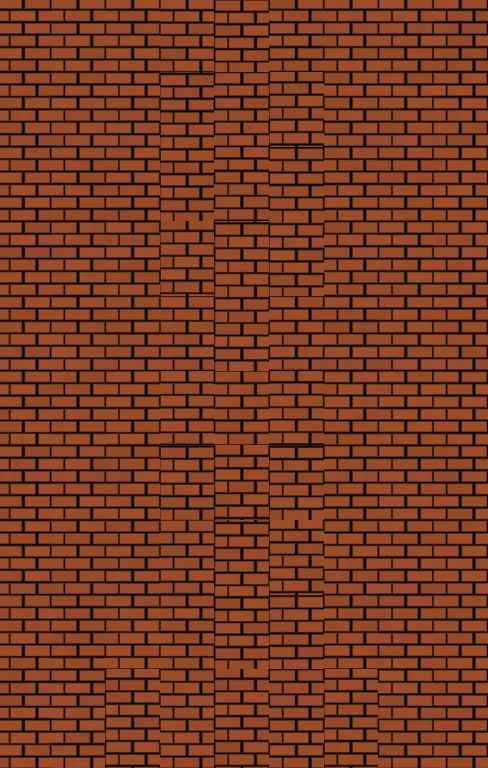
A WebGL 1 fragment shader for this texture:

```glsl
precision highp float;
uniform vec2 u_resolution;

#define COLUMNS 17.87
#define ROWS 61.7
#define ROW_PHASE 0.22
#define BAND_ROWS 6.0
#define JOINT_CORE 0.034
#define JOINT_SOFT 0.09
#define PATCH_SHIFT 0.5
#define TONE_VARIATION 0.05
#define BRICK_COLOR vec3(0.592, 0.296, 0.153)
#define RED_BRICK_COLOR vec3(0.61, 0.285, 0.165)
#define MORTAR_COLOR vec3(0.035, 0.018, 0.01)

float hash(vec2 p) {
  vec3 q = fract(vec3(p.xyx) * 0.1031);
  q += dot(q, q.yzx + 33.33);
  return fract((q.x + q.y) * q.z);
}

vec2 gradient(vec2 cell) {
  float angle = 6.2832 * hash(cell);
  return vec2(cos(angle), sin(angle));
}

float gradientNoise(vec2 p) {
  vec2 i = floor(p), f = fract(p);
  vec2 w = f * f * f * (f * (f * 6.0 - 15.0) + 10.0);
  vec2 e = vec2(1.0, 0.0);
  float low = mix(dot(gradient(i), f), dot(gradient(i + e), f - e), w.x);
  float high = mix(dot(gradient(i + e.yx), f - e.yx),
                   dot(gradient(i + 1.0), f - 1.0), w.x);
  return mix(low, high, w.y);
}

// Brightness across a joint: 0 in its core, 1 on the brick face
float jointRamp(float distance, float core, float pixel) {
  return clamp((distance - core + 0.25 * pixel) / (JOINT_SOFT + 0.5 * pixel), 0.0, 1.0);
}

// Vertical slip of a patch two bricks wide, as a fraction of a row
float patchShift(float tile, float band) {
  float central = step(abs(tile - 4.0), 1.5);
  float chance = hash(vec2(tile, band) + 17.0);
  float slip = step(0.4, chance) * (hash(vec2(band, tile) + 5.0) - 0.5);
  float bottom = step(8.5, band) * step(abs(tile - 4.0), 2.5);
  float alternating = 0.5 * (1.0 - mod(tile, 2.0));
  return PATCH_SHIFT * mix(central * slip, alternating, bottom);
}

void main() {
  vec2 uv = gl_FragCoord.xy / u_resolution;
  float pixel = ROWS / u_resolution.y;
  float brickLength = ROWS / COLUMNS * u_resolution.x / u_resolution.y;

  // Displaced patches of the wall
  float level = (1.0 - uv.y) * ROWS + ROW_PHASE;
  float tileX = uv.x * COLUMNS * 0.5 + 0.073;
  float tile = floor(tileX);
  float band = floor(level / BAND_ROWS);
  float shift = patchShift(tile, band);
  level += shift;

  // Running bond
  float row = floor(level);
  float along = uv.x * COLUMNS - mix(0.855, 0.355, mod(row, 2.0));
  float column = floor(along);
  vec2 local = vec2(fract(along), fract(level));

  // Horizontal joints vary by patch, vertical joints alternate in weight
  float bed = floor(level + 0.5);
  float bedCore = JOINT_CORE * mix(0.6, 1.5, hash(vec2(tile, bed)));
  float bedRamp = jointRamp(min(local.y, 1.0 - local.y), bedCore, pixel);
  float joint = floor(along + 0.5);
  float heavy = 1.0 - abs(mod(joint, 2.0) - mod(row, 2.0));
  float headCore = JOINT_CORE * mix(0.5, 2.3, heavy);
  float headDistance = min(local.x, 1.0 - local.x) * brickLength;
  float headRamp = jointRamp(headDistance, headCore, pixel);
  float face = min(bedRamp, headRamp);

  // Thin dark seams beside displaced patches
  float seamDistance = fract(tileX) * 2.0 * brickLength;
  float seam = 1.0 - jointRamp(seamDistance, 0.0, pixel);
  face *= 1.0 - 0.75 * seam * step(0.08, abs(shift));

  // Brick tint and faint wear
  float tone = hash(vec2(column, row) + 41.0) - 0.5;
  float wear = gradientNoise(vec2(uv.x * COLUMNS * brickLength, level) * 0.9);
  float redness = 0.7 * smoothstep(0.75, 1.0, hash(vec2(row, column) + 9.0));
  vec3 brick = mix(BRICK_COLOR, RED_BRICK_COLOR, redness);
  brick *= 1.0 + TONE_VARIATION * (1.4 * tone + wear);

  gl_FragColor = vec4(mix(MORTAR_COLOR, brick, face), 1.0);
}
```
